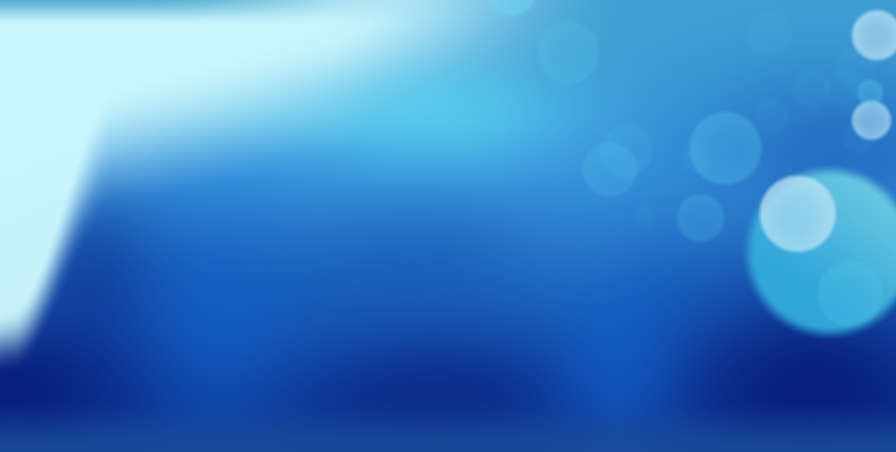
Give the GLSL for this background, as a Shadertoy shader.

```glsl
// Soft blue abstract backdrop: a pale sweeping light, deep navy base and bokeh discs.

const vec3 NAVY  = vec3(0.03, 0.12, 0.49);
const vec3 DEEP  = vec3(0.05, 0.20, 0.57);
const vec3 BLUE  = vec3(0.09, 0.35, 0.71);
const vec3 VIVID = vec3(0.07, 0.38, 0.79);
const vec3 AZURE = vec3(0.22, 0.58, 0.86);
const vec3 SKY   = vec3(0.25, 0.63, 0.83);
const vec3 CYAN  = vec3(0.35, 0.82, 0.94);
const vec3 PALE  = vec3(0.82, 0.98, 1.00);

// Elliptical falloff: 1 at the centre, fading to 0
float glow(vec2 p, vec2 centre, vec2 radius) {
    vec2 d = (p - centre) / radius;
    return exp(-dot(d, d));
}

// Soft-edged disc with a faintly brighter rim
float bokeh(vec2 p, vec2 centre, float radius, float blur) {
    float d = length(p - centre);
    float body = 1.0 - smoothstep(radius - blur, radius + blur, d);
    return body * mix(0.8, 1.0, smoothstep(0.3, 1.0, d / radius));
}

vec2 hash2(float n) {
    return fract(sin(vec2(n * 12.99, n * 78.23)) * 4375.85);
}

// Vertical ramp shaped by broad pools of light and shade
vec3 backdrop(vec2 p) {
    vec3 col = mix(DEEP, BLUE, smoothstep(0.10, 0.36, p.y));
    col = mix(col, AZURE, smoothstep(0.30, 0.64, p.y));
    col = mix(col, SKY, smoothstep(0.60, 0.95, p.y));

    col = mix(col, VIVID, 0.65 * glow(p, vec2(0.46, 0.27), vec2(0.22, 0.28)));
    col = mix(col, VIVID, 0.75 * glow(p, vec2(1.38, 0.20), vec2(0.17, 0.24)));
    col = mix(col, AZURE, 0.35 * glow(p, vec2(1.24, 0.50), vec2(0.20, 0.16)));
    col = mix(col, BLUE, 0.45 * glow(p, vec2(0.95, 0.42), vec2(0.28, 0.14)));
    col = mix(col, BLUE, 0.60 * glow(p, vec2(1.85, 0.66), vec2(0.32, 0.20)));
    col = mix(col, DEEP, 0.60 * glow(p, vec2(0.20, 0.38), vec2(0.15, 0.20)));
    col = mix(col, NAVY, 0.95 * glow(p, vec2(0.00, 0.14), vec2(0.28, 0.15)));
    col = mix(col, NAVY, 0.95 * glow(p, vec2(1.80, 0.14), vec2(0.25, 0.20)));
    col = mix(col, NAVY, 0.35 * glow(p, vec2(0.97, 0.13), vec2(0.20, 0.12)));

    // Lighter strip along the bottom
    return mix(col, vec3(0.10, 0.30, 0.60), 0.85 * (1.0 - smoothstep(0.0, 0.12, p.y)));
}

// Light above a curve that drops steeply at the left
float sweep(vec2 p) {
    float edge = 0.60 + 0.25 * p.x - 0.36 * (1.0 - smoothstep(0.03, 0.25, p.x));
    float blur = mix(0.07, 0.15, smoothstep(0.0, 0.3, p.x));
    float light = smoothstep(edge - blur, edge + blur, p.y);
    return light * (1.0 - smoothstep(0.70, 1.42, p.x));
}

vec3 addDiscs(vec3 col, vec2 p) {
    // Large cyan disc, paler towards its upper right
    vec2 hub = vec2(1.835, 0.442);
    vec3 tint = mix(vec3(0.20, 0.67, 0.86), vec3(0.43, 0.80, 0.89),
                    smoothstep(-0.12, 0.22, dot(p - hub, vec2(0.6, 0.8))));
    float body = 1.0 - smoothstep(0.162, 0.198, length(p - hub));
    col = mix(col, tint, 0.95 * body);

    // Prominent discs: centre, radius, opacity
    vec4 discs[11] = vec4[11](
        vec4(1.765, 0.527, 0.084, 0.68), vec4(1.881, 0.350, 0.072, 0.22),
        vec4(1.605, 0.672, 0.080, 0.30), vec4(1.550, 0.517, 0.052, 0.22),
        vec4(1.349, 0.625, 0.060, 0.20), vec4(1.385, 0.665, 0.058, 0.12),
        vec4(1.940, 0.922, 0.055, 0.68), vec4(1.928, 0.734, 0.043, 0.65),
        vec4(1.925, 0.795, 0.028, 0.38), vec4(1.258, 0.884, 0.068, 0.18),
        vec4(1.130, 1.020, 0.055, 0.55));
    for (int i = 0; i < 11; i++) {
        vec4 d = discs[i];
        vec3 hue = mix(CYAN, vec3(0.79, 0.91, 0.97), smoothstep(0.50, 0.68, d.w));
        col = mix(col, hue, d.w * bokeh(p, d.xy, d.z, 0.007));
    }

    // Faint scattered discs on the right
    for (int i = 0; i < 9; i++) {
        vec2 h = hash2(float(i) + 1.0);
        vec2 centre = vec2(1.30 + 0.65 * h.x, 0.45 + 0.5 * h.y);
        col = mix(col, CYAN, 0.07 * bokeh(p, centre, 0.02 + 0.03 * h.y, 0.008));
    }
    return col;
}

void mainImage(out vec4 fragColor, in vec2 fragCoord) {
    vec2 p = fragCoord / iResolution.y;
    vec3 col = backdrop(p);

    // Cyan haze under the pale sweep
    col = mix(col, CYAN, 0.50 * glow(p, vec2(0.80, 0.74), vec2(0.40, 0.10)));
    col = mix(col, PALE, 0.95 * sweep(p));
    col = mix(col, CYAN, 0.65 * glow(p, vec2(1.00, 0.75), vec2(0.24, 0.11)));

    // Blue shade along the top left edge
    float shade = smoothstep(0.94, 1.01, p.y) * (1.0 - smoothstep(0.30, 1.0, p.x));
    col = mix(col, vec3(0.33, 0.67, 0.82), shade);

    fragColor = vec4(addDiscs(col, p), 1.0);
}
```
